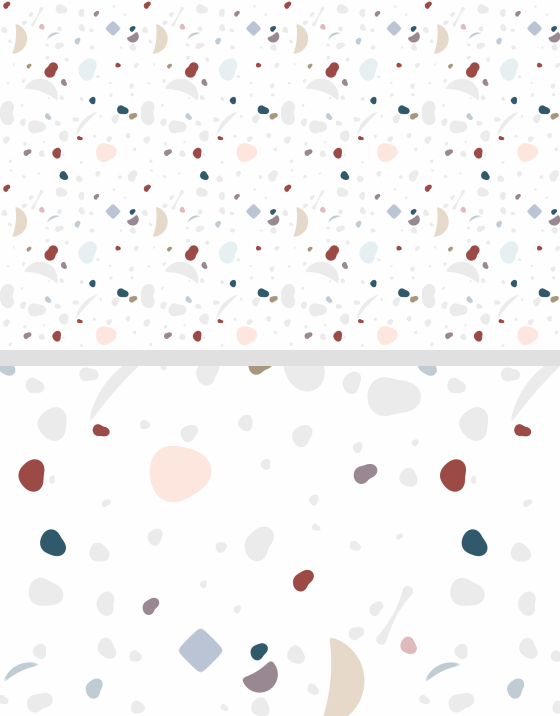
Top, the full canvas; bottom, a detail of the centre.
Give the GLSL for this pattern, as a Shadertoy shader.

```glsl
// Terrazzo tile: large shaped chips with small coloured and grey crumbs scattered between them

float hash(vec2 p) {
    return fract(sin(dot(p, vec2(127.1, 311.7))) * 43758.55);
}

float smoothMax(float a, float b, float k) {
    float h = max(k - abs(a - b), 0.0) / k;
    return max(a, b) + h * h * k * 0.25;
}

// Irregular rounded stone that stays inside the given radius
float pebble(vec2 p, float radius, float stretch, float phase) {
    float a = atan(p.y, p.x + 1e-4);
    float outline = 0.94 - stretch + stretch * cos(2.0 * a + phase) + 0.06 * cos(3.0 * a + phase);
    return length(p) - radius * outline;
}

// Disc with a second disc cut away
float lune(vec2 p, vec2 centre, float radius, vec2 cutCentre, float cutRadius) {
    return smoothMax(length(p - centre) - radius, cutRadius - length(p - cutCentre), 2.0);
}

// Two discs blended together
float bean(vec2 p) {
    float upper = length(p - vec2(73.0, 92.0)) - 6.5;
    float lower = length(p - vec2(68.5, 99.0)) - 7.5;
    return -smoothMax(-upper, -lower, 3.0);
}

float diamond(vec2 p) {
    return dot(sqrt(p * p + 2.0), vec2(0.7)) - 8.0;
}

// Thin rod that widens at both ends
float bone(vec2 p, vec2 a, vec2 b) {
    vec2 axis = b - a;
    float t = clamp(dot(p - a, axis) / dot(axis, axis), 0.0, 1.0);
    return length(p - a - axis * t) - 0.9 - 6.0 * (t - 0.5) * (t - 0.5);
}

// Keeps the nearest chip: colour in rgb, distance in w
void add(inout vec4 nearest, float d, vec3 colour) {
    if (d < nearest.w) nearest = vec4(colour, d);
}

vec4 largeChips(vec2 p) {
    vec3 grey = vec3(0.92);
    vec4 chip = vec4(grey, 1e3);

    // Curved chips
    add(chip, lune(p, vec2(55, 132), 24.0, vec2(35, 188), 66.0), grey);
    add(chip, lune(p, vec2(144.4, 192.5), 41.0, vec2(266.5, 303), 200.0), grey);
    add(chip, lune(p, vec2(16.5, 53), 20.7, vec2(-60, 45), 82.0), vec3(0.90, 0.85, 0.79));
    add(chip, lune(p, vec2(76.8, 57), 12.5, vec2(86.2, 76.5), 31.0), vec3(0.75, 0.80, 0.83));
    add(chip, lune(p, vec2(182, 50), 8.3, vec2(165, 23), 30.0), vec3(0.60, 0.53, 0.57));

    // Rounded stones
    add(chip, pebble(p - vec2(145, 209), 15.0, 0.05, 0.4), vec3(0.99, 0.90, 0.87));
    add(chip, pebble(p - vec2(120, 95), 16.5, 0.13, 2.4), vec3(0.90, 0.94, 0.95));
    add(chip, pebble(p - vec2(9.5, 155), 17.5, 0.22, 3.14), grey);
    add(chip, pebble(p - vec2(50, 174), 13.0, 0.15, 0.0), grey);
    add(chip, pebble(p - vec2(78, 210), 7.8, 0.10, 2.9), vec3(0.61, 0.29, 0.27));
    add(chip, pebble(p - vec2(168, 151), 8.5, 0.15, -0.6), vec3(0.19, 0.35, 0.42));

    // Odd shapes
    add(chip, bean(p), vec3(0.61, 0.29, 0.27));
    add(chip, diamond(p - vec2(155, 39)), vec3(0.73, 0.77, 0.83));
    add(chip, bone(p, vec2(57, 12), vec2(45, 34)), grey);
    return chip;
}

// One crumb per grid cell, shrunk where it would touch a large chip
vec4 crumb(vec2 p, vec2 tile) {
    vec3 accents[6] = vec3[6](
        vec3(0.61, 0.29, 0.27), vec3(0.60, 0.53, 0.57), vec3(0.87, 0.73, 0.74),
        vec3(0.19, 0.35, 0.42), vec3(0.75, 0.80, 0.83), vec3(0.66, 0.59, 0.49));
    vec2 grid = vec2(8, 10);
    vec2 size = tile / grid;
    vec2 cell = min(floor(p / size), grid - 1.0);
    float index = cell.x + grid.x * cell.y;
    bool isAccent = mod(index, 5.0) < 0.5;

    float h = hash(cell + 3.7);
    float radius = isAccent ? mix(3.5, 7.5, h) : mix(1.8, 9.0, h * h);
    vec2 jitter = vec2(hash(cell + 11.3), hash(cell + 29.1)) - 0.5;
    vec2 centre = (cell + 0.5) * size + jitter * (size - 2.0 * radius - 1.0);
    radius = min(radius, largeChips(centre).w - 2.0);
    if (radius < 1.2) return vec4(1.0, 1.0, 1.0, 1e3);

    float d = pebble(p - centre, radius, 0.04 + 0.15 * hash(cell + 41.9), 6.283 * hash(cell + 57.3));
    vec3 colour = isAccent ? accents[int(index / 5.0 + 0.1) % 6] : vec3(0.92);
    return vec4(colour, d);
}

void mainImage(out vec4 fragColor, in vec2 fragCoord) {
    // The canvas is 480 units high, measured from the top left
    float unit = 480.0 / iResolution.y;
    vec2 p = vec2(fragCoord.x, iResolution.y - fragCoord.y) * unit;
    vec2 tile = vec2(192.7, 251.0);
    p = mod(p, tile);

    vec4 chip = largeChips(p);
    vec4 small = crumb(p, tile);
    add(chip, small.w, small.rgb);

    float coverage = 1.0 - smoothstep(-0.7 * unit, 0.7 * unit, chip.w);
    fragColor = vec4(mix(vec3(0.995), chip.rgb, coverage), 1.0);
}
```
